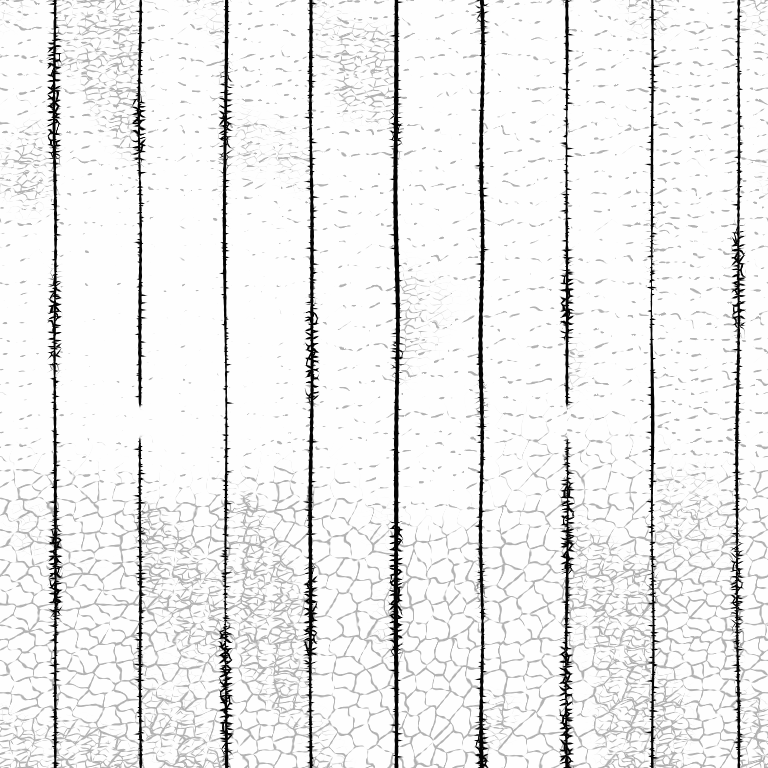
Give the GLSL for this texture map, as a Shadertoy shader.

```glsl
#define PLANKS 9.0
#define SEAM_SHIFT 0.645
#define SEAM_HALF 0.0014
#define BRISTLE_ROWS 100.0
#define BRISTLE_LENGTH 0.011
#define CRACK_HALF 0.0013
#define GAP_HEIGHT 0.45
#define PAPER vec3(0.995)
#define CRACK_GRAY vec3(0.70)
#define SEAM_BLACK vec3(0.01)

const float TAU = 6.28318;

vec2 hash2(vec2 p) {
    return fract(sin(vec2(dot(p, vec2(127.1, 311.7)), dot(p, vec2(269.5, 183.3)))) * 43758.5);
}

// Layered sines with whole frequencies, so the result tiles
float waves(vec2 p, float seed) {
    float sum = 0.0;
    for (int i = 0; i < 6; i++) {
        vec2 key = vec2(float(i), seed);
        vec2 frequency = floor(hash2(key) * 9.0) - 4.0;
        sum += sin(TAU * (dot(frequency, p) + hash2(key.yx + 7.3).x));
    }
    return sum / 3.0;
}

// Antialiased stroke that fades out as its half width reaches zero
float ink(float d, float halfWidth) {
    float px = 1.0 / iResolution.y;
    return clamp(0.5 + (halfWidth - d) / px, 0.0, 1.0) * clamp(2.0 * halfWidth / px, 0.0, 1.0);
}

vec2 site(vec2 cell, float rows, float seed) {
    return hash2(vec2(cell.x, mod(cell.y, rows)) + seed * vec2(37.0, 91.0)) * 0.9 + 0.05;
}

// Cellular borders: x = distance in canvas units, y = how level the border is
vec2 cracks(vec2 p, vec2 grid, float seed) {
    vec2 q = p * grid, cell = floor(q), f = q - cell, nearest = vec2(0.0);
    vec2 size = vec2(1.0 / PLANKS, 1.0) / grid;
    float best = 9.0;
    for (int j = -1; j <= 1; j++)
    for (int i = -1; i <= 1; i++) {
        vec2 g = vec2(float(i), float(j));
        vec2 r = g + site(cell + g, grid.y, seed) - f;
        if (dot(r, r) < best) { best = dot(r, r); nearest = r; }
    }
    vec2 border = vec2(9.0, 0.0);
    for (int j = -2; j <= 2; j++)
    for (int i = -2; i <= 2; i++) {
        vec2 g = vec2(float(i), float(j));
        vec2 r = g + site(cell + g, grid.y, seed) - f;
        vec2 s = r - nearest;
        if (dot(s, s) > 1e-4) {
            vec2 normal = s / size;
            float d = dot(0.5 * (r + nearest), s) / length(normal);
            if (d < border.x) border = vec2(d, abs(normal.y) / length(normal));
        }
    }
    return border;
}

// Short tapering splits on both sides of a seam
float bristles(float x, float y, float rows, float seed, float density) {
    float row = floor(y * rows), side = step(0.0, x);
    vec2 key = vec2(mod(row, rows) + side * 211.0, seed * 13.0 + rows);
    vec2 h = hash2(key), k = hash2(key + 5.7);
    float reach = BRISTLE_LENGTH * (0.25 + 0.75 * h.x * h.x);
    float center = (row + 0.3 + 0.4 * h.y) / rows + (k.x - 0.5) * 0.3 * abs(x);
    float halfWidth = 0.0015 * (1.0 - abs(x) / reach);
    return ink(abs(y - center), max(halfWidth, 0.0)) * step(k.y, density);
}

void mainImage(out vec4 fragColor, in vec2 fragCoord) {
    vec2 uv = fragCoord / iResolution.xy;

    // Seam and plank coordinates
    float across = uv.x * PLANKS - SEAM_SHIFT;
    float nearSeam = floor(across + 0.5);
    float seam = mod(nearSeam, PLANKS);
    float x = (across - nearSeam) / PLANKS + 0.0014 * waves(vec2(0.0, uv.y), seam + 20.0);
    float plankIndex = nearSeam - step(x, 0.0);
    float plank = mod(plankIndex, PLANKS);
    vec2 local = vec2(across - plankIndex, uv.y);

    // Wear: crazed low down, bare left of the middle
    float rugged = waves(uv * 24.0, 3.0);
    float craze = smoothstep(-0.09, 0.09, 0.37 - uv.y + 0.06 * waves(uv, 8.0));
    float bare = 1.0 - smoothstep(0.5, 1.2, length((uv - vec2(0.22, 0.57)) * vec2(4.5, 4.5)));
    float patches = waves(uv, plank + 40.0);

    // Broad cracks: level dashes above, closed cells below
    local += vec2(0.025, 0.0018) * waves(uv * 12.0, 5.0);
    vec2 variety = hash2(vec2(plank, 4.0));
    vec2 broad = cracks(local, vec2(4.0 + floor(2.0 * variety.x), 40.0 + floor(24.0 * variety.y)), plank);
    float dashes = smoothstep(0.75, 0.95, broad.y) * (0.35 + 1.1 * rugged + 0.2 * patches - 1.1 * bare);
    float broadWidth = CRACK_HALF * clamp(mix(dashes, 0.75 + 0.5 * rugged, craze), 0.0, 1.1);

    // Fine cracks in patches
    vec2 fine = cracks(local, vec2(8.0, 116.0), plank + 11.0);
    float patchy = smoothstep(0.35, 1.0, patches + 0.3 * craze - bare);
    float fineWidth = 0.7 * CRACK_HALF * patchy * clamp(0.3 + 0.5 * fine.y + 0.7 * rugged, 0.0, 1.0);
    float crackInk = max(ink(broad.x, broadWidth), ink(fine.x, fineWidth));

    // Seams, their splits and the frayed clusters beside them
    float bold = exp(-0.5 * (seam - 4.0) * (seam - 4.0));
    float swell = 1.0 + 0.35 * waves(vec2(0.0, uv.y), seam + 60.0) + 0.25 * waves(vec2(0.0, uv.y * 30.0), seam + 70.0);
    float broken = 1.0 - step(0.5, abs(mod(seam, 5.0) - 1.0));
    float whole = mix(1.0, smoothstep(0.015, 0.03, abs(uv.y - GAP_HEIGHT)), broken);
    float seamInk = ink(abs(x), SEAM_HALF * max(swell + 0.7 * bold, 0.45) * whole);
    float density = 0.5 + 0.25 * craze + 0.2 * waves(vec2(0.0, uv.y), seam + 80.0);
    float splitInk = max(bristles(x, uv.y, BRISTLE_ROWS, seam, density),
                         bristles(x * 1.8, uv.y, BRISTLE_ROWS * 2.0, seam, density));
    float cluster = smoothstep(0.35, 0.9, waves(vec2(0.0, uv.y), seam + 90.0) + 0.3 * craze);
    float frayed = ink(fine.x, 0.0013 * cluster * (1.0 - smoothstep(0.004, 0.011, abs(x))));
    float blackInk = max(seamInk, whole * max(splitInk, frayed));

    vec3 color = mix(PAPER, CRACK_GRAY, crackInk);
    fragColor = vec4(mix(color, SEAM_BLACK, blackInk), 1.0);
}
```
